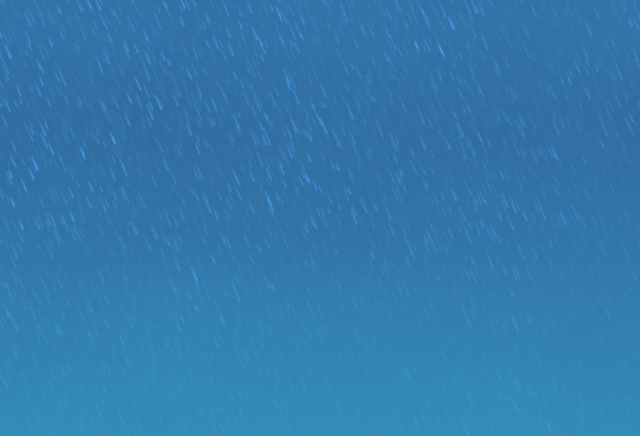
Give the GLSL for this texture, as a Shadertoy shader.

```glsl
const vec3 TOP_BLUE    = vec3(0.200, 0.452, 0.660);
const vec3 DEEP_BLUE   = vec3(0.195, 0.430, 0.632);
const vec3 MID_BLUE    = vec3(0.200, 0.482, 0.675);
const vec3 BOTTOM_TEAL = vec3(0.200, 0.555, 0.718);
const vec3 RAIN_HIGH   = vec3(0.060, 0.160, 0.250);  // light added by a drop near the top
const vec3 RAIN_LOW    = vec3(0.000, 0.110, 0.150);  // light added by a drop near the bottom

const int   LAYERS      = 7;
const float SLANT       = 0.40;                // radians from vertical
const float SLANT_SPAN  = 0.10;                // spread of slant between layers
const vec2  CELL        = vec2(0.025, 0.075);  // across, along the fall
const vec2  HALF_LENGTH = vec2(0.008, 0.021);  // shortest, longest
const vec2  HALF_WIDTH  = vec2(0.0014, 0.0026);
const float DENSITY     = 0.80;
const float CLOUD_DEPTH = 0.022;

float hash(vec2 p) {
    vec3 q = fract(vec3(p.xyx) * 0.1031);
    q += dot(q, q.yzx + 33.33);
    return fract((q.x + q.y) * q.z);
}

vec3 hash3(vec2 p) {
    vec3 q = fract(vec3(p.xyx) * vec3(0.1031, 0.1030, 0.0973));
    q += dot(q, q.yxz + 33.33);
    return fract((q.xxy + q.yzz) * q.zyx);
}

float noise(vec2 p) {
    vec2 i = floor(p);
    vec2 f = fract(p);
    f = f * f * (3.0 - 2.0 * f);
    float low  = mix(hash(i), hash(i + vec2(1, 0)), f.x);
    float high = mix(hash(i + vec2(0, 1)), hash(i + vec2(1, 1)), f.x);
    return mix(low, high, f.y);
}

vec3 skyColor(vec2 p) {
    vec3 sky = mix(BOTTOM_TEAL, MID_BLUE, smoothstep(-0.15, 0.45, p.y));
    sky = mix(sky, DEEP_BLUE, smoothstep(0.25, 0.70, p.y));
    sky = mix(sky, TOP_BLUE, smoothstep(0.70, 1.0, p.y));
    float cloud = 0.65 * noise(p * vec2(2.5, 4.0) + 7.0) + 0.35 * noise(p * vec2(6.0, 9.0) + 31.0);
    return sky + (cloud - 0.5) * CLOUD_DEPTH * vec3(0.1, 1.0, 1.1);
}

// One slanted grid of streaks, each kept inside its own cell
float rainLayer(vec2 p, float seed, float pixel) {
    float angle = SLANT + (hash(vec2(seed, 3.0)) - 0.5) * SLANT_SPAN;
    vec2 across = vec2(cos(angle), sin(angle));
    vec2 along  = vec2(sin(angle), -cos(angle));
    vec2 q = vec2(dot(p, across), dot(p, along)) + seed * vec2(0.371, 0.613) + 10.0;

    float column = floor(q.x / CELL.x);
    q.y += CELL.y * hash(vec2(column, seed + 50.0));
    vec2 id = vec2(column, floor(q.y / CELL.y));
    vec2 local = q - (id + 0.5) * CELL;

    vec3 shape = hash3(id + seed * 17.0);
    vec3 place = hash3(id + seed * 17.0 + 211.0);
    float halfLength = mix(HALF_LENGTH.x, HALF_LENGTH.y, shape.x);
    float halfWidth  = mix(HALF_WIDTH.x, HALF_WIDTH.y, shape.y);
    vec2 room = 0.5 * CELL - vec2(halfWidth, halfLength) - 0.004;
    local -= (2.0 * place.xy - 1.0) * room;

    // Soft sides, a fading tail above and a firmer head below
    float soft = max(pixel, 0.0016);
    float side = 1.0 - smoothstep(-soft, soft, abs(local.x) - halfWidth);
    float ends = 1.0 - smoothstep(-0.004, 0.002, abs(local.y) - halfLength);
    float fade = mix(0.55, 1.0, smoothstep(-halfLength, halfLength, local.y));
    float strength = 0.10 + 0.75 * shape.z * shape.z * shape.z;
    return side * ends * fade * strength * step(place.z, DENSITY);
}

void mainImage(out vec4 fragColor, in vec2 fragCoord) {
    vec2 p = fragCoord / iResolution.y;
    float pixel = 1.0 / iResolution.y;

    float rain = 0.0;
    for (int i = 0; i < LAYERS; i++) {
        rain += rainLayer(p, float(i) + 1.0, pixel);
    }

    // Uneven showers, thinner to the right and lower down
    float shower = mix(0.45, 1.2, noise(p * 5.0 + 19.0));
    shower *= mix(1.1, 0.7, fragCoord.x / iResolution.x);
    shower *= mix(0.55, 1.0, smoothstep(0.0, 0.55, p.y));
    vec3 rainLight = mix(RAIN_LOW, RAIN_HIGH, smoothstep(0.1, 0.6, p.y));

    vec3 color = skyColor(p) + rainLight * min(rain * shower, 1.0);
    fragColor = vec4(color, 1.0);
}
```
